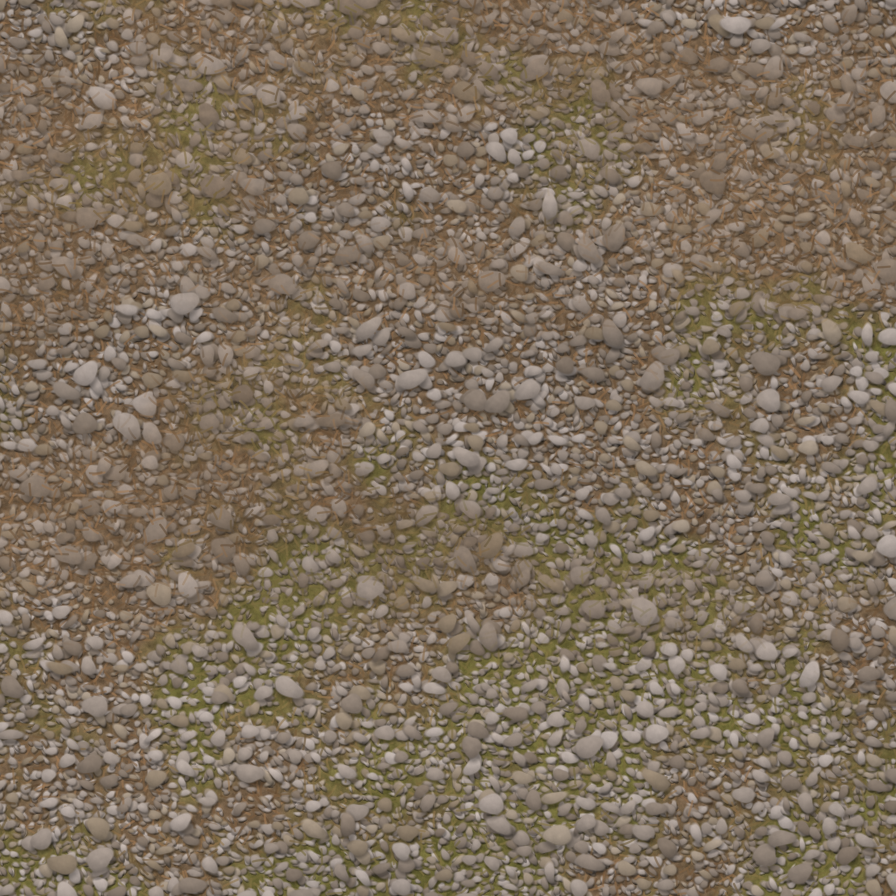
A Shadertoy shader for this texture:

```glsl
// Weathered pebbles scattered over brown soil, dry straw and moss.

float hash(vec2 p) {
    return fract(sin(dot(p, vec2(127.1, 311.7))) * 43758.5453);
}

vec2 hash2(vec2 p) {
    return vec2(hash(p), hash(p + 57.3));
}

float noise(vec2 p) {
    vec2 i = floor(p), f = fract(p);
    f = f * f * (3.0 - 2.0 * f);
    return mix(mix(hash(i), hash(i + vec2(1, 0)), f.x),
               mix(hash(i + vec2(0, 1)), hash(i + vec2(1, 1)), f.x), f.y);
}

float fbm(vec2 p) {
    float sum = 0.0, amp = 0.5;
    for (int i = 0; i < 4; i++) {
        sum += amp * noise(p);
        p = mat2(1.6, 1.2, -1.2, 1.6) * p + 7.1;
        amp *= 0.5;
    }
    return sum / 0.94;
}

mat2 rotation(float a) {
    return mat2(cos(a), -sin(a), sin(a), cos(a));
}

float mossAmount(vec2 p) {
    float low = 1.0 - smoothstep(0.05, 0.5, p.y);
    return smoothstep(0.42, 0.72, fbm(p * 9.0 + 3.0) + 0.3 * low - 0.1);
}

// Thin straws at random angles, one per cell
vec3 addStraw(vec3 col, vec2 p, float scale, float seed, float share) {
    vec2 q = p * scale, cell = floor(q);
    for (int y = -1; y <= 1; y++)
    for (int x = -1; x <= 1; x++) {
        vec2 id = cell + vec2(x, y), key = id + seed;
        if (hash(key + 9.7) > share) continue;
        vec2 d = rotation(6.283 * hash(key + 4.1)) * (q - id - hash2(key));
        d.y += 0.5 * (hash(key + 2.9) - 0.5) * d.x * d.x;
        d.x = max(abs(d.x) - 0.45, 0.0);
        float line = 1.0 - smoothstep(0.0003, 0.0021, length(d) / scale);
        vec3 tint = mix(vec3(0.33, 0.25, 0.17), vec3(0.62, 0.47, 0.33), hash(key + 6.3));
        tint = mix(tint, vec3(0.44, 0.43, 0.23), 0.65 * mossAmount(p));
        col = mix(col, tint, 0.6 * line);
    }
    return col;
}

// One jittered grid of rounded stones with soft contact shadows
vec3 addPebbles(vec3 col, vec2 p, float scale, float seed, float share) {
    vec2 q = p * scale, cell = floor(q);
    for (int y = -1; y <= 1; y++)
    for (int x = -1; x <= 1; x++) {
        vec2 id = cell + vec2(x, y), key = id + seed;
        vec2 centre = id + 0.5 + 0.7 * (hash2(key) - 0.5);
        float density = 0.55 + 0.9 * fbm(centre / scale * 6.0 + 11.0);
        if (hash(key + 3.3) > share * density) continue;

        // Mostly flat-lying ellipses with an uneven outline
        float turn = hash(key + 8.1) + hash(key + 1.9) - 1.0;
        mat2 rot = rotation(1.6 * turn - 0.1);
        vec2 radius = vec2(mix(0.29, 0.5, hash(key + 5.2)));
        radius.y *= mix(0.42, 0.85, hash(key + 7.7));
        vec2 d = q - centre, e = rot * d / radius;
        float angle = atan(e.y, e.x), phase = 6.283 * hash(key + 2.2);
        float wobble = 1.0 + 0.09 * sin(2.0 * angle + phase) + 0.08 * sin(3.0 * angle - 2.0 * phase);
        float edge = (length(e) / wobble - 1.0) * radius.y / scale;

        vec2 s = rot * (d + vec2(-0.04, 0.11)) / radius;
        col *= 1.0 - 0.3 * (1.0 - smoothstep(0.75, 1.35, length(s)));

        float tone = hash(key + 6.6);
        vec3 stone = mix(vec3(0.49, 0.435, 0.385), vec3(0.70, 0.655, 0.63), tone);
        stone = mix(stone, vec3(0.58, 0.51, 0.41), 0.5 * step(0.82, hash(key + 4.8)));
        float light = 0.98 + 0.13 * d.y / radius.y - 0.08 * dot(e, e);
        light += 0.12 * (fbm(p * 170.0 + seed) - 0.5);
        col = mix(col, stone * light, 1.0 - smoothstep(-0.0015, 0.0013, edge));
    }
    return col;
}

void mainImage(out vec4 fragColor, in vec2 fragCoord) {
    vec2 p = fragCoord / min(iResolution.x, iResolution.y);

    // Soil, straw litter and moss
    float grain = fbm(p * 150.0);
    vec3 col = mix(vec3(0.31, 0.25, 0.185), vec3(0.55, 0.45, 0.35), grain);
    vec3 moss = mix(vec3(0.29, 0.29, 0.13), vec3(0.50, 0.49, 0.25), grain);
    col = mix(col, moss, 0.8 * mossAmount(p));
    col = addStraw(col, p, 62.0, 13.0, 0.9);
    col = addStraw(col, p, 78.0, 41.0, 0.9);

    // Pebbles from fine gravel up to the larger stones
    for (int i = 0; i < 7; i++) {
        float k = float(i);
        col = addPebbles(col, p + 0.037 * k, 95.0 - 11.0 * k, 19.0 * k, 0.66 - 0.065 * k);
        if (i == 3) col = addStraw(col, p, 55.0, 83.0, 0.6);
    }

    // Straw drifts across the drier middle and a broad change of tone
    float dry = smoothstep(0.42, 0.62, fbm(p * vec2(4.0, 7.0) + 5.0)) * smoothstep(0.2, 0.45, p.y);
    vec3 litter = mix(col, vec3(0.46, 0.37, 0.28) * (0.7 + 0.6 * grain), 0.3);
    litter = addStraw(litter, p, 70.0, 29.0, 0.8);
    col = mix(col, litter, dry);
    col *= 0.96 + 0.14 * fbm(p * 5.0 + 20.0);
    fragColor = vec4(clamp(col, 0.0, 1.0), 1.0);
}
```
